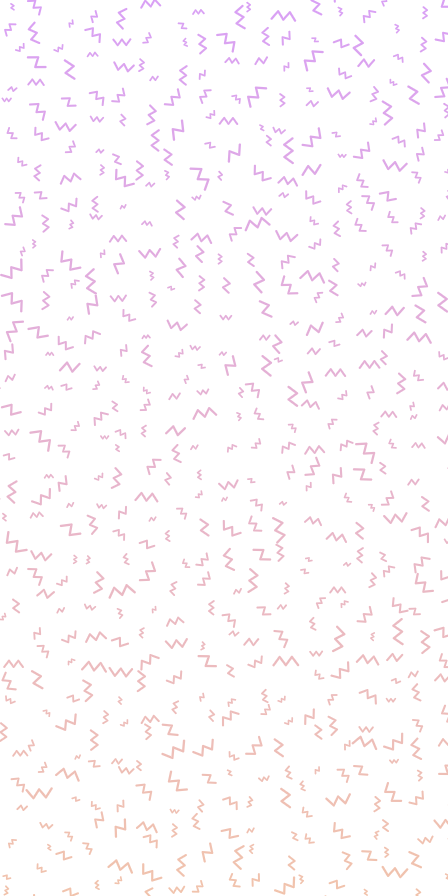
Write a WebGL 2 fragment shader that draws this pattern.

```glsl
#version 300 es
precision highp float;
// Confetti of small zigzag strokes on white, tinted by a vertical gradient.
// Each cell of a grid with shifted columns holds one zigzag of random size,
// turn and place; its ink is the distance to a short chain of segments.

#define COLUMNS 16.5        // cells across the canvas
#define SIZE_MIN 0.27       // length of a four-stroke zigzag, in cells
#define SIZE_MAX 0.94
#define STROKE_MIN 0.030    // half width of the line, in cells
#define STROKE_MAX 0.043
#define STEEPNESS 1.35      // rise of a stroke over its run
#define SLACK 0.05          // how far a zigzag may stray past its cell
#define THREE_SHARE 0.35    // share of zigzags with three strokes
#define TILT 0.5            // random turn around the eighth directions
#define TOP_COLOR vec3(0.85, 0.63, 0.96)
#define MIDDLE_COLOR vec3(0.905, 0.705, 0.81)
#define BOTTOM_COLOR vec3(0.945, 0.765, 0.675)

uniform vec2 u_resolution;
out vec4 fragColor;

const float EIGHTH_TURN = 0.785398;

// Integer hash: four values in 0..1 per cell and seed
vec4 hash4(ivec2 cell, int seed) {
    uvec4 v = uvec4(cell.x + 512, cell.y + 512, seed, cell.x * 7 + cell.y * 13 + 8192);
    v = v * 1664525u + 1013904223u;
    for (int i = 0; i < 2; i++) {
        v.x += v.y * v.w;
        v.y += v.z * v.x;
        v.z += v.x * v.y;
        v.w += v.y * v.z;
        v ^= v >> 16u;
    }
    return vec4(v >> 8u) / 16777216.0;
}

float segmentDistance(vec2 p, vec2 a, vec2 b) {
    vec2 pa = p - a, ba = b - a;
    return length(pa - ba * clamp(dot(pa, ba) / dot(ba, ba), 0.0, 1.0));
}

// Centred zigzag along x, made of count strokes
float zigzagDistance(vec2 p, int count, float run, float rise) {
    float d = 1e3;
    vec2 a = vec2(-0.5 * float(count) * run, -0.5 * rise);
    for (int i = 0; i < count; i++) {
        vec2 b = vec2(a.x + run, -a.y);
        d = min(d, segmentDistance(p, a, b));
        a = b;
    }
    return d;
}

// Ink of the zigzag in one cell; p is measured from the cell centre
float zigzagInk(vec2 p, ivec2 cell, float pixel) {
    vec4 shape = hash4(cell, 1);
    vec4 place = hash4(cell, 2);

    float growth = pow(shape.x, 1.25);
    float run = mix(SIZE_MIN, SIZE_MAX, growth) / 4.0;
    float rise = run * STEEPNESS;
    int count = shape.y < THREE_SHARE ? 3 : 4;

    float angle = floor(shape.z * 8.0) * EIGHTH_TURN + (shape.w - 0.5) * TILT;
    vec2 along = vec2(cos(angle), sin(angle));
    vec2 across = vec2(-along.y, along.x);

    // Small zigzags have more room to wander inside the cell
    vec2 extent = abs(along) * run * float(count) + abs(across) * rise;
    vec2 room = 0.5 * max(0.92 - extent, 0.0) + SLACK;
    p -= (place.xy * 2.0 - 1.0) * room;

    float d = zigzagDistance(vec2(dot(p, along), dot(p, across)), count, run, rise);
    float halfWidth = mix(STROKE_MIN, STROKE_MAX, growth);
    return clamp(0.5 + (halfWidth - d) / pixel, 0.0, 1.0);
}

void main() {
    vec2 p = gl_FragCoord.xy / u_resolution.x * COLUMNS;
    float pixel = COLUMNS / u_resolution.x;

    // Strongest ink among this cell and its neighbours
    float ink = 0.0;
    for (int dx = -1; dx <= 1; dx++) {
        int column = int(floor(p.x)) + dx;
        float y = p.y + hash4(ivec2(column, 0), 3).x;
        for (int dy = -1; dy <= 1; dy++) {
            ivec2 cell = ivec2(column, int(floor(y)) + dy);
            vec2 local = vec2(p.x, y) - vec2(cell) - 0.5;
            ink = max(ink, zigzagInk(local, cell, pixel));
        }
    }

    // Peach at the bottom, pink in the middle, violet at the top
    float height = gl_FragCoord.y / u_resolution.y * 2.0;
    vec3 tint = mix(BOTTOM_COLOR, MIDDLE_COLOR, min(height, 1.0));
    tint = mix(tint, TOP_COLOR, max(height - 1.0, 0.0));

    fragColor = vec4(mix(vec3(1.0), tint, ink), 1.0);
}
```
